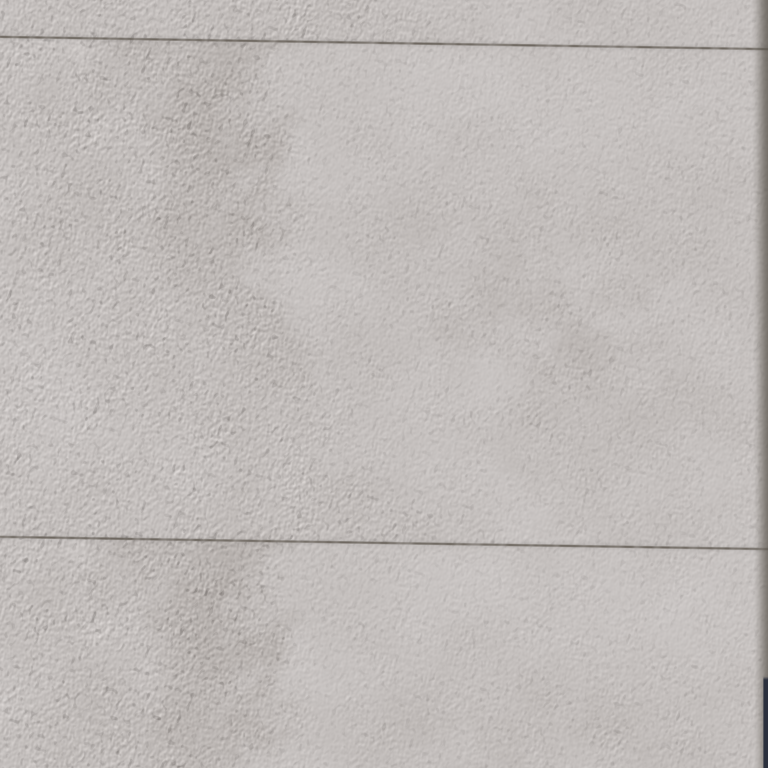
A WebGL 1 fragment shader for this texture:

```glsl
precision highp float;
// Pale stone slabs stacked in courses, parted by thin, slightly tilted joints.
// Each course repeats one print: a ragged stain along a curved front, soft
// mottling and fine grain from gradient noise. A shadowed edge closes the right.

#define PITCH 0.651         // height of one course
#define TOP_JOINT 0.952     // height of the upper joint at the left side
#define TILT 0.016          // fall of the joints across the canvas
#define JOINT_HALF 0.0014   // half width of a joint
#define GRAIN_SCALE 165.0   // grain cells across the canvas
#define GRAIN_DEPTH 0.064   // strength of the embossed grain
#define PALE vec3(0.796, 0.779, 0.773)
#define STAIN vec3(0.678, 0.654, 0.638)
#define JOINT vec3(0.43, 0.405, 0.375)
#define EDGE vec3(0.37, 0.35, 0.32)
#define GAP vec3(0.17, 0.19, 0.24)

uniform vec2 u_resolution;

vec2 gradientAt(vec2 cell) {
  vec3 h = fract(cell.xyx * vec3(0.1031, 0.1030, 0.0973));
  h += dot(h, h.yzx + 33.33);
  float angle = 6.28318 * fract((h.x + h.y) * h.z);
  return vec2(cos(angle), sin(angle));
}

float gradientNoise(vec2 p) {
  vec2 i = floor(p), f = p - i;
  vec2 w = f * f * f * (f * (f * 6.0 - 15.0) + 10.0);
  vec2 r = vec2(1.0, 0.0);
  float a = dot(gradientAt(i), f);
  float b = dot(gradientAt(i + r.xy), f - r.xy);
  float c = dot(gradientAt(i + r.yx), f - r.yx);
  float d = dot(gradientAt(i + r.xx), f - r.xx);
  return mix(mix(a, b, w.x), mix(c, d, w.x), w.y);
}

float fbm(vec2 p) {
  float sum = 0.0, amplitude = 1.0;
  for (int i = 0; i < 5; i++) {
    sum += amplitude * gradientNoise(p);
    p = mat2(1.6, 1.2, -1.2, 1.6) * p + 7.3;
    amplitude *= 0.6;
  }
  return sum;
}

float bell(float x) { return exp(-x * x); }

// Signed distance to the curved front: negative on the rough, stained left.
float stainFront(vec2 q) {
  float bend = q.y - 0.2;
  return q.x - 0.365 - 0.9 * bend * bend - 0.1 * fbm(q * 9.0 + 3.0);
}

// Amount of stain at a place in the print, 0 is clean.
float stainAmount(vec2 q, float front) {
  float left = 1.0 - smoothstep(-0.07, 0.05, front);
  float fade = mix(0.42, 0.08, smoothstep(0.12, 0.5, q.y));
  float band = left * fade * bell((front + 0.08) / 0.12);
  float patchArea = bell(length((q - vec2(0.72, 0.36)) / vec2(0.25, 0.22)));
  float mottle = patchArea * (0.12 + 0.22 * smoothstep(-0.3, 0.5, fbm(q * 10.0 + 29.0)));
  return 0.15 + 0.08 * left + band + mottle + 0.16 * fbm(q * 7.0 + 11.0);
}

// Light scuffs leaning to the right, only near the left side.
float scuffs(vec2 q) {
  vec2 leaning = vec2(dot(q, vec2(0.85, 0.5)), dot(q, vec2(0.5, -0.85)));
  float marks = smoothstep(0.2, 0.42, gradientNoise(leaning * vec2(30.0, 13.0) + 5.0));
  return marks * (1.0 - smoothstep(0.12, 0.24, q.x)) * (1.0 - smoothstep(0.2, 0.35, q.y));
}

// Two sizes of grain, so that it reads as grit.
float grain(vec2 p) {
  return gradientNoise(p) + 0.8 * gradientNoise(mat2(1.2, 0.9, -0.9, 1.2) * p + 19.0);
}

void main() {
  vec2 uv = gl_FragCoord.xy / u_resolution;
  float pixel = 1.0 / min(u_resolution.x, u_resolution.y);

  // Place within the course, measured down from its upper joint
  float course = (TOP_JOINT - TILT * uv.x - uv.y) / PITCH;
  float row = floor(course);
  vec2 q = vec2(uv.x, fract(course) * PITCH);

  // Stain and mottling, with a little change from course to course
  float front = stainFront(q);
  float stain = stainAmount(q, front) + 0.08 * gradientNoise(uv * 5.0 + row * 17.0);
  vec3 color = mix(PALE, STAIN, clamp(stain, 0.0, 1.0));
  color += 0.025 * scuffs(q);

  // Embossed grain and small pits, in drifts and rougher where stained
  float rough = mix(0.85, 0.42, smoothstep(-0.1, 0.08, front)) + 0.5 * stain;
  rough *= 1.0 + 0.7 * gradientNoise(q * 22.0 + 61.0);
  vec2 g = mat2(1.0, 0.25, -0.35, 0.8) * uv * GRAIN_SCALE;
  float relief = grain(g) - grain(g + vec2(0.45, -0.3));
  float pits = smoothstep(0.16, 0.48, gradientNoise(g * 0.85 + 41.0));
  color += rough * (GRAIN_DEPTH * relief - 0.075 * pits);

  // Joints with uneven darkness and a faint soft border
  float toJoint = min(q.y, PITCH - q.y);
  float jointId = floor(course + 0.5);
  float wear = 0.85 + 0.5 * gradientNoise(vec2(uv.x * 90.0, jointId * 9.0 + 0.4));
  float soft = 0.0006 + 0.5 * pixel;
  float line = 1.0 - smoothstep(JOINT_HALF - soft, JOINT_HALF + soft, toJoint);
  color *= 1.0 - 0.06 * bell(toJoint / 0.004);
  color = mix(color, JOINT, line * clamp(wear, 0.0, 1.0));

  // Rounded right edge in shadow, with a dark gap at its foot
  float shadow = smoothstep(0.977, 1.002, uv.x - 0.003 * (1.0 - uv.y));
  color = mix(color, EDGE, 0.8 * shadow);
  float gap = smoothstep(0.994 - pixel, 0.994 + pixel, uv.x)
            * (1.0 - smoothstep(0.114, 0.120, uv.y));
  color = mix(color, GAP, gap);

  gl_FragColor = vec4(color, 1.0);
}
```
